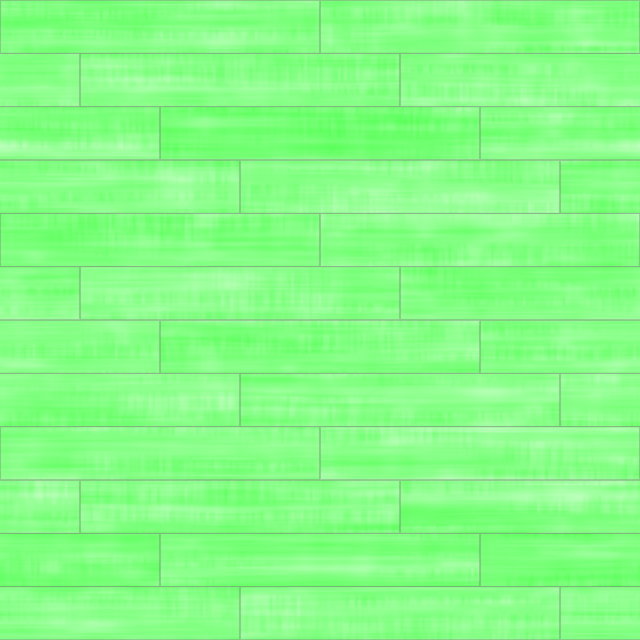
Write a Shadertoy shader that draws this texture.

```glsl
// Pale green wooden floor: twelve rows of planks, two per row, each row
// shifted by a quarter plank. Every plank gets its own tone and its own piece
// of stretched noise for grain, cloudy wear and fine cross threads.

float hash(vec2 p) {
    uvec2 q = uvec2(ivec2(p)) * uvec2(1597u, 3821u);
    uint n = (q.x ^ q.y) * 747796u + 28917u;
    n = (n ^ (n >> 15)) * 277803u;
    n = (n ^ (n >> 13)) * 974711u;
    return float((n ^ (n >> 16)) & 65535u) / 65535.0;
}

float noise(vec2 p) {
    vec2 i = floor(p), f = fract(p);
    f = f * f * (3.0 - 2.0 * f);
    return mix(mix(hash(i), hash(i + vec2(1, 0)), f.x),
               mix(hash(i + vec2(0, 1)), hash(i + vec2(1, 1)), f.x), f.y);
}

// Noise centred on zero, with a finer octave added
float cloud(vec2 p) {
    return 0.7 * noise(p) + 0.3 * noise(p * 2.3 + 7.0) - 0.5;
}

// Share of a filter of the given width covered by a line at distance d
float lineCoverage(float d, float halfWidth, float filterWidth) {
    float r = 0.5 * filterWidth;
    return max(min(d + r, halfWidth) - max(d - r, -halfWidth), 0.0) / filterWidth;
}

// Red and blue level of the wood at p, in canvas units
float woodLevel(vec2 p) {
    p.y += 0.003 * noise(p * vec2(7, 20));

    // Lengthwise grain, from broad bands to hairlines
    float level = 0.17 * cloud(p * vec2(1.6, 42));
    level += 0.08 * (noise(p * vec2(3, 130)) - 0.5);
    level += 0.06 * (noise(p * vec2(9, 300)) - 0.5);

    // Soft worn patches, some of them bleached
    float patches = cloud(p * vec2(15, 36));
    level += 0.10 * patches + 0.18 * max(patches - 0.12, 0.0);

    // Faint cross threads that come and go along the grain
    float threadStrength = smoothstep(0.25, 0.8, noise(p * vec2(5, 70)));
    level += 0.10 * threadStrength * (noise(p * vec2(210, 32)) - 0.5);
    level += 0.04 * (noise(p * vec2(40, 18)) - 0.5);
    return level;
}

void mainImage(out vec4 fragColor, in vec2 fragCoord) {
    vec2 uv = fragCoord / iResolution.xy;

    // Plank layout, rows counted from the top
    vec2 grid = vec2(uv.x * 2.0, (1.0 - uv.y) * 12.0);
    grid.x -= 0.25 * mod(floor(grid.y), 4.0);
    vec2 plank = vec2(mod(floor(grid.x), 2.0), floor(grid.y));
    vec2 cell = fract(grid);
    vec2 plankSize = vec2(0.5, 1.0 / 12.0);

    // Wood, with a separate noise region for each plank
    vec2 seed = vec2(hash(plank + 11.0), hash(plank + 53.0));
    float level = 0.515 + 0.055 * (hash(plank + 97.0) - 0.5);
    level += woodLevel(cell * plankSize + 1.0 + seed * 20.0);
    vec3 color = vec3(level, 1.0, level);

    // Thin grey joints
    vec2 toJoint = min(cell, 1.0 - cell) * plankSize;
    vec2 blur = 1.3 / iResolution.xy;
    float joint = max(lineCoverage(toJoint.x, 0.0005, blur.x),
                      lineCoverage(toJoint.y, 0.0005, blur.y));
    color = mix(color, vec3(0.48, 0.46, 0.48), joint);

    fragColor = vec4(color, 1.0);
}
```
